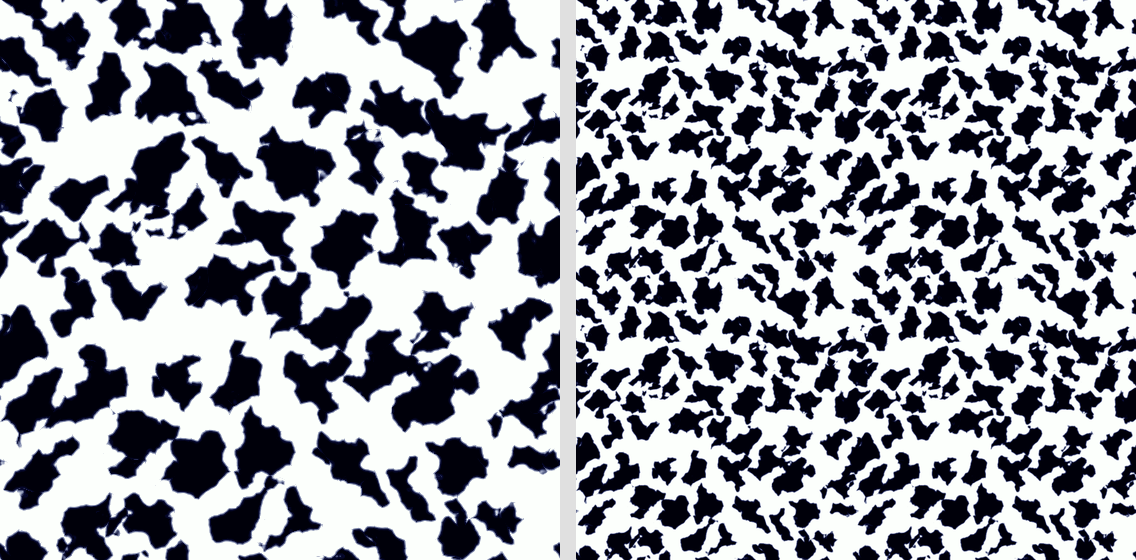
Left, the tile; right, the same tile 2 across and 2 down.
Reproduce this pattern procedurally as a Shadertoy shader.

```glsl
#define PATCHES 8.0        // patches per side, even so that shifted rows wrap
#define JITTER 0.56        // scatter of patch centres, in cells
#define RADIUS_MIN 0.28    // patch radius range, in cells
#define RADIUS_MAX 0.47
#define GAP 0.17           // usual white channel between neighbours, in cells
#define WARP 0.006         // slow bending of the outlines
#define SPIKES 31.0        // cells per side of the coarse ragged edge
#define SPIKE_DEPTH 0.64
#define FRAYS 84.0         // cells per side of the fine ragged edge
#define FRAY_DEPTH 0.26
#define EDGE 0.0020        // half width of the soft edge
#define RIM 0.0054         // depth of the navy rim

const float TAU = 6.2831853;
const vec3 BLACK = vec3(0.00, 0.00, 0.04);
const vec3 NAVY = vec3(0.02, 0.03, 0.18);
const vec3 HAZE = vec3(0.46, 0.50, 0.65);
const vec3 WHITE = vec3(0.99, 1.00, 0.99);

vec3 hash3(vec2 p) {
    vec3 q = fract(p.xyx * vec3(0.1031, 0.1030, 0.0973));
    q += dot(q, q.yxz + 33.33);
    return fract((q.xxy + q.yzz) * q.zyx);
}

// Wrapping cellular noise: distance to the nearest point, centred near zero.
float cellular(vec2 p, float count) {
    vec2 cell = floor(p * count), local = fract(p * count);
    float nearest = 4.0;
    for (int j = -1; j <= 1; j++)
    for (int i = -1; i <= 1; i++) {
        vec2 o = vec2(i, j);
        vec2 point = o + hash3(mod(cell + o, count) + count).xy;
        nearest = min(nearest, length(point - local));
    }
    return (nearest - 0.45) / count;
}

// One patch: a nearly upright rounded block with two side lobes.
float patchShape(vec2 q, vec3 rnd) {
    float turn = 4.0 * rnd.x;
    float angle = TAU * (0.25 * floor(turn) + 0.12 * (fract(turn) - 0.5));
    float c = cos(angle), s = sin(angle);
    q = mat2(c, -s, s, c) * q;
    float r = mix(RADIUS_MIN, RADIUS_MAX, rnd.y);
    float stretch = mix(0.84, 1.16, rnd.z);
    vec2 side = abs(q) - r * 0.54 * vec2(1.0 / stretch, stretch);
    float body = length(max(side, 0.0)) + min(max(side.x, side.y), 0.0) - 0.36 * r;
    float lobeA = length(q - vec2(r + 0.03, 0.25 * r)) - mix(0.11, 0.22, rnd.z);
    float lobeB = length(q - r * vec2(-0.6, 0.9)) - mix(0.20, 0.12, rnd.z);
    return min(body, min(lobeA, lobeB));
}

// Scattered patches, kept apart by a channel that closes here and there.
float patches(vec2 p) {
    vec2 sway = 0.030 * sin(TAU * p.yx + vec2(0.7, 2.0))
              + 0.016 * sin(TAU * (p.yx * vec2(2.0, 3.0) + p));
    vec2 g = (p + sway) * PATCHES;
    float first = 4.0, second = 4.0;
    for (int j = -1; j <= 1; j++) {
        float row = floor(g.y) + float(j);
        float shift = 0.5 * mod(row, 2.0);
        for (int i = -1; i <= 1; i++) {
            vec2 cell = vec2(floor(g.x - shift) + float(i), row);
            vec2 id = mod(cell, PATCHES);
            vec2 centre = cell + vec2(shift, 0.0) + 0.5
                        + JITTER * (hash3(id + 5.0).xy - 0.5);
            float d = patchShape(g - centre, hash3(id + 71.0));
            second = min(second, max(first, d));
            first = min(first, d);
        }
    }
    float gap = GAP + 0.20 * sin(TAU * (5.0 * p.x + 3.0 * p.y))
                           * sin(TAU * (4.0 * p.y - 3.0 * p.x));
    return max(first, 0.5 * (gap - second + first)) / PATCHES;
}

float field(vec2 p) {
    vec2 bend = sin(TAU * (p.yx * vec2(9.0, 11.0) + p * vec2(4.0, 3.0)))
              + 0.6 * sin(TAU * (p.yx * vec2(17.0, 19.0) - p * 7.0));
    return patches(p + WARP * bend)
         - SPIKE_DEPTH * cellular(p, SPIKES)
         - FRAY_DEPTH * cellular(p, FRAYS);
}

void mainImage(out vec4 fragColor, in vec2 fragCoord) {
    vec2 uv = fragCoord / iResolution.xy;

    // Divide by the slope so that the edge is equally sharp everywhere.
    float eps = 0.001;
    float d = field(uv);
    vec2 slope = vec2(field(uv + vec2(eps, 0.0)), field(uv + vec2(0.0, eps))) - d;
    d /= clamp(length(slope) / eps, 0.5, 1.8);

    // Black core, navy rim, bluish haze, white ground.
    float soft = max(EDGE, 0.7 / iResolution.y);
    vec3 colour = mix(BLACK, NAVY, smoothstep(-RIM, -soft, d));
    colour = mix(colour, HAZE, clamp(d / soft + 1.0, 0.0, 1.0));
    colour = mix(colour, WHITE, clamp(d / soft, 0.0, 1.0));
    fragColor = vec4(colour, 1.0);
}
```
